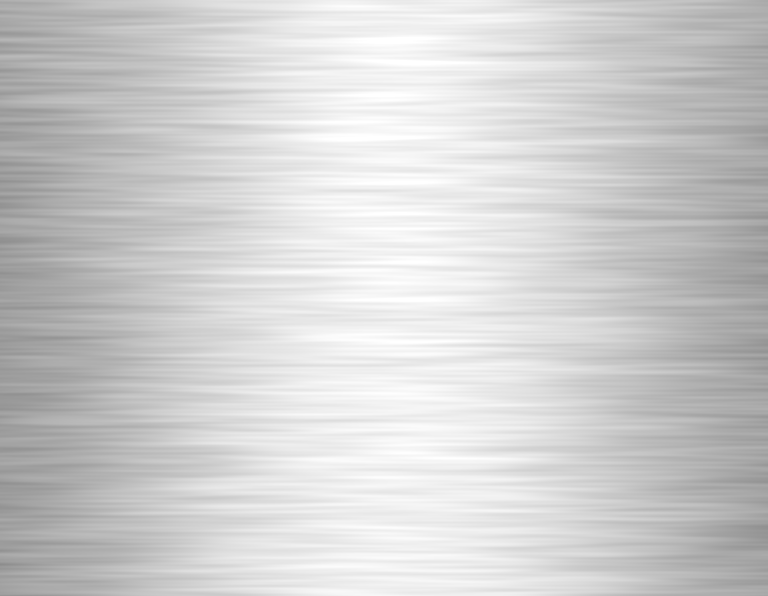
Give the GLSL for this texture, as a WebGL 2 fragment shader.

```glsl
#version 300 es
precision highp float;
// Brushed metal sheet: a soft vertical sheen that fades to grey at both sides,
// crossed by fine horizontal grain. The grain is a sum of gradient noise layers
// whose cells are stretched far along x.

#define SHEEN_CENTER 0.512
#define SHEEN_REACH 0.62
#define PEAK_LIGHT 0.955
#define SIDE_DROP 0.37
#define GRAIN_AMOUNT 0.056
#define GRAIN_LAYERS 4
#define GRAIN_CELLS vec2(2.6, 38.0)
#define GRAIN_GROWTH vec2(1.45, 1.66)
#define SHEEN_RAGGED 0.022

uniform vec2 u_resolution;
out vec4 fragColor;

// Integer hash of a lattice point, giving a unit gradient.
vec2 latticeGradient(ivec2 cell) {
    uvec2 q = uvec2(cell + 4096) * uvec2(1597u, 3812u + 1u);
    uint h = (q.x ^ (q.y << 7)) * 747796u + q.y;
    h = (h ^ (h >> 15)) * 277803u;
    h = (h ^ (h >> 13)) * 668265u;
    h ^= h >> 16;
    float angle = float(h & 65535u) * 6.28318 / 65536.0;
    return vec2(cos(angle), sin(angle));
}

// Gradient noise, roughly -0.7 to 0.7.
float gradientNoise(vec2 p) {
    vec2 base = floor(p);
    vec2 f = p - base;
    ivec2 c = ivec2(base);
    vec2 w = f * f * f * (f * (f * 6.0 - 15.0) + 10.0);
    float a = dot(latticeGradient(c), f);
    float b = dot(latticeGradient(c + ivec2(1, 0)), f - vec2(1.0, 0.0));
    float d = dot(latticeGradient(c + ivec2(0, 1)), f - vec2(0.0, 1.0));
    float e = dot(latticeGradient(c + ivec2(1, 1)), f - vec2(1.0, 1.0));
    return mix(mix(a, b, w.x), mix(d, e, w.x), w.y);
}

// Layers of long streaks, each thinner than the last.
float brushedGrain(vec2 uv) {
    float sum = 0.0;
    vec2 cells = GRAIN_CELLS;
    for (int i = 0; i < GRAIN_LAYERS; i++) {
        float weight = i == 0 ? 0.55 : 1.0;
        vec2 offset = vec2(7.31, 13.57) * float(i + 1);
        sum += weight * gradientNoise(uv * cells + offset);
        cells *= GRAIN_GROWTH;
    }
    return sum;
}

// Broad reflected light, brightest near the middle.
float sheen(vec2 uv) {
    float ragged = SHEEN_RAGGED * gradientNoise(uv * vec2(1.5, 26.0) + 41.3);
    float side = abs(uv.x - SHEEN_CENTER + ragged);
    return PEAK_LIGHT - SIDE_DROP * smoothstep(0.0, SHEEN_REACH, side);
}

void main() {
    vec2 uv = gl_FragCoord.xy / u_resolution;
    float light = sheen(uv);

    // The sides lift a little toward the top edge.
    float sideAmount = smoothstep(0.25, 0.5, abs(uv.x - 0.5));
    light += 0.04 * sideAmount * smoothstep(0.65, 1.0, uv.y);

    light += GRAIN_AMOUNT * brushedGrain(uv);
    fragColor = vec4(vec3(clamp(light, 0.0, 1.0)), 1.0);
}
```
